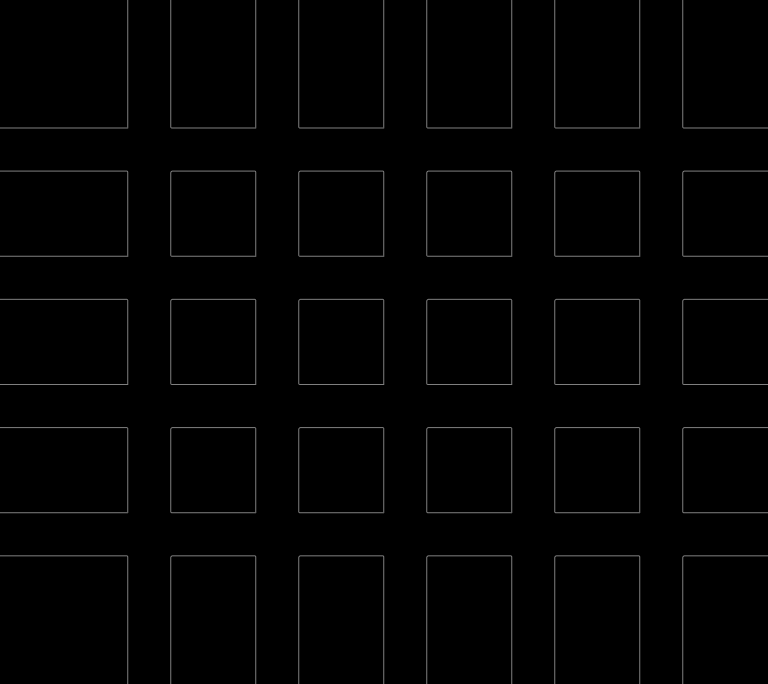
A Shadertoy shader for this pattern:

```glsl
// Thin white outlines of rounded squares on black, outer ones running off the canvas.
#define GRID vec2(6.0, 16.0 / 3.0)        // cells across and down the canvas
#define LAST_CELL vec2(5.0, 4.0)          // index of the last column and row
#define BOX_START 0.334                   // near edge of a box within its cell
#define BOX_END 0.998                     // far edge of a box within its cell
#define LINE_WIDTH (1.0 / 256.0)          // in cells
#define CORNERS vec4(0.016, 0.010, 0.010, 0.0) // radii: top left, top right, bottom left, bottom right
#define LINE_COLOR vec3(1.0)
#define BACKGROUND vec3(0.0)

// Signed distance to a box with its own radius at each corner (y points down).
float roundedBox(vec2 p, vec2 halfSize, vec4 radii) {
    vec2 sideRadii = p.y < 0.0 ? radii.xy : radii.zw;
    float radius = p.x < 0.0 ? sideRadii.x : sideRadii.y;
    vec2 q = abs(p) - halfSize + radius;
    return length(max(q, 0.0)) + min(max(q.x, q.y), 0.0) - radius;
}

// Distance to the outline of the nearest box.
float outlineDistance(vec2 p) {
    // Cells are split midway through the gaps, so no line crosses a split.
    vec2 cell = clamp(floor(p - BOX_START * 0.5), vec2(0.0), LAST_CELL);

    // Boxes on the rim stretch outward past the canvas.
    vec2 low = cell + BOX_START - vec2(equal(cell, vec2(0.0)));
    vec2 high = cell + BOX_END + vec2(equal(cell, LAST_CELL));

    return abs(roundedBox(p - 0.5 * (low + high), 0.5 * (high - low), CORNERS));
}

void mainImage(out vec4 fragColor, in vec2 fragCoord) {
    // Cell coordinates, counted from the top left.
    vec2 uv = fragCoord / iResolution.xy;
    vec2 p = vec2(uv.x, 1.0 - uv.y) * GRID;

    // Tent filter that keeps the total light of a line narrower than a pixel.
    float pixel = GRID.x / iResolution.x;
    float reach = max(pixel, LINE_WIDTH);
    float ink = LINE_WIDTH / reach * max(0.0, 1.0 - outlineDistance(p) / reach);

    fragColor = vec4(mix(BACKGROUND, LINE_COLOR, ink), 1.0);
}
```
